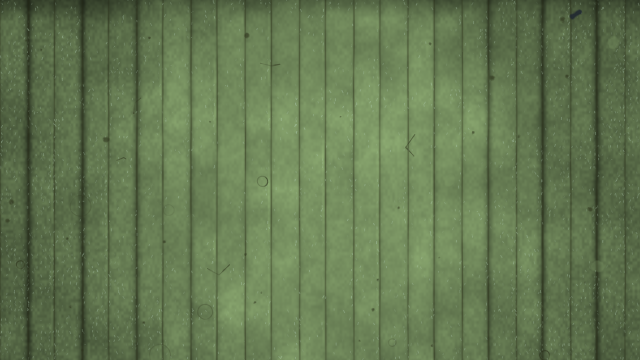
Reproduce this texture procedurally as a WebGL 1 fragment shader.

```glsl
precision highp float;
// Weathered green corrugated sheet: vertical seams at an even pitch, alternating
// in kind, over mottled paint with grit, spots, faint rings and stray hairs.
// Lengths are in canvas heights; seams and marks come from formulas and hashes.
uniform vec2 u_resolution;

const vec3 PAINT = vec3(0.484, 0.588, 0.392);
const vec3 GRIME = vec3(0.18, 0.20, 0.11);
const vec3 GLINT = vec3(0.62, 0.73, 0.60);
const vec3 INK = vec3(0.11, 0.14, 0.19);
const float PITCH = 0.07535;
const float FIRST_SEAM = 0.0787;

float hash(vec2 p) {
  vec3 q = fract(p.xyx * vec3(0.1031, 0.1030, 0.0973));
  q += dot(q, q.yzx + 33.33);
  return fract((q.x + q.y) * q.z);
}

vec2 hash2(float n, float seed) {
  return vec2(hash(vec2(n, seed)), hash(vec2(n + 57.0, seed + 13.0)));
}

float noise(vec2 p) {
  vec2 i = floor(p), f = fract(p);
  f = f * f * (3.0 - 2.0 * f);
  return mix(mix(hash(i), hash(i + vec2(1, 0)), f.x),
             mix(hash(i + vec2(0, 1)), hash(i + vec2(1, 1)), f.x), f.y);
}

float fbm(vec2 p) {
  float sum = 0.0, amp = 0.5;
  for (int i = 0; i < 4; i++) {
    sum += amp * noise(p);
    p = p * 2.03 + 17.0;
    amp *= 0.5;
  }
  return sum;
}

float bump(float d, float width) { return exp(-d * d / (width * width)); }

float stroke(float d, float halfWidth, float px) {
  return 1.0 - smoothstep(halfWidth - px, halfWidth + px, d);
}

float segment(vec2 p, vec2 a, vec2 b) {
  vec2 ab = b - a;
  return length(p - a - ab * clamp(dot(p - a, ab) / dot(ab, ab), 0.0, 1.0));
}

// Short slanted glints, at most one per grid cell
float glints(vec2 p, float cell, float density, float px) {
  vec2 id = floor(p / cell);
  vec2 center = 0.3 + 0.4 * hash2(id.x + 7.0, id.y);
  vec2 q = (fract(p / cell) - center) * cell;
  vec2 dir = vec2(hash(id + 31.0) - 0.5, 0.8) * cell * 0.18;
  float on = step(hash(id + 91.0), density);
  return on * stroke(segment(q, -dir, dir), 0.0011, px) * hash(id + 5.0);
}

void main() {
  vec2 uv = gl_FragCoord.xy / u_resolution;
  vec2 p = gl_FragCoord.xy / u_resolution.y;
  float aspect = u_resolution.x / u_resolution.y;
  float px = 0.7 / u_resolution.y;

  // Nearest seam, its parity and the panel beside it
  float k = floor((p.x - FIRST_SEAM) / PITCH + 0.5);
  float odd = mod(k, 2.0);
  float wobble = 0.0014 * (noise(vec2(k * 9.0 + 40.0, p.y * 9.0)) - 0.5);
  float d = p.x - FIRST_SEAM - k * PITCH + odd * 0.003 + wobble;
  float panel = k + step(0.0, d) + 20.0;

  // Lamp falloff, panel tone, stains and grain
  float r = length((uv - vec2(0.52, 0.5)) * vec2(1.9, 1.0));
  float side = smoothstep(0.35, 1.0, r);
  float light = mix(1.02, 0.69, smoothstep(0.12, 1.05, r));
  light *= 0.97 + 0.06 * hash(vec2(panel, 3.0));
  light *= 1.0 + 0.30 * (fbm(p * 6.0 + 3.0) - 0.47);
  light *= 1.0 + 0.13 * (noise(vec2(panel * 5.0 + p.x * 4.0, p.y * 15.0)) - 0.5);
  light *= 1.0 + (0.07 + 0.13 * side) * (noise(p * vec2(150.0, 115.0)) - 0.5);
  light *= 1.0 + 0.07 * (noise(p * 55.0 + 5.0) - 0.5);
  float soot = smoothstep(0.93, 1.02, uv.y + 0.07 * (fbm(p * 9.0) - 0.5));
  soot += 0.5 * bump(uv.x - 0.75, 0.04) * smoothstep(0.75, 1.0, uv.y);
  light *= 1.0 - 0.36 * min(soot, 1.0);

  // Even seams cast broad shade on the left, odd seams on the right
  float lean = (uv.x - 0.5) * (2.0 * odd - 1.0);
  float broad = smoothstep(0.08, 0.42, lean);
  float wear = noise(vec2(k * 7.0 + 30.0, p.y * 16.0));
  light *= 1.0 - 0.32 * broad * bump(d, 0.011) - 0.08 * bump(d, 0.009);
  light *= 1.0 + (0.05 + 0.09 * odd) * wear * bump(d + 0.0065, 0.0035);
  vec3 color = PAINT * light;
  float seam = stroke(abs(d), 0.0017 + 0.0009 * broad, px + 0.0006);
  color = mix(color, GRIME * (0.65 + 0.6 * light), seam * (0.36 + 0.26 * wear));

  // Clustered grit, denser on the sides and along the seams
  float cluster = 0.4 + 1.2 * smoothstep(0.3, 0.7, noise(p * 15.0 + 9.0));
  float density = (0.07 + 0.25 * side + 0.25 * bump(d + 0.008, 0.007)) * cluster;
  float grit = glints(p, 0.012, density, px) + glints(p + 4.3, 0.019, density, px);
  color = mix(color, GLINT * (0.52 + 0.48 * light), 0.68 * min(grit, 1.0));

  // Ragged spots; every ninth is a pale patch
  float ragged = 0.010 * (fbm(p * 70.0) - 0.47);
  for (int i = 0; i < 36; i++) {
    float n = float(i);
    vec2 at = hash2(n, 21.0) * vec2(aspect, 1.0);
    float size = hash(vec2(n, 8.0));
    float pale = step(7.5, mod(n, 9.0));
    float radius = mix(0.002 + 0.008 * size * size * size, 0.016, pale);
    float spot = stroke(length(p - at) + ragged, radius, px + 0.0015);
    color = mix(color, mix(GRIME, PAINT * 1.05, pale), spot * mix(0.62, 0.3, pale));
  }

  // Thin worn rings, mostly low down, and bent hairs
  float worn = 0.4 + 0.6 * smoothstep(0.25, 0.6, noise(p * 40.0 + 60.0));
  for (int i = 0; i < 8; i++) {
    float n = float(i);
    vec2 at = hash2(n, 44.0);
    at = vec2(at.x * aspect, at.y * at.y * 0.5);
    float radius = 0.010 + 0.022 * pow(hash(vec2(n, 71.0)), 2.0);
    float ring = stroke(abs(length(p - at) - radius + ragged * 0.3), 0.0015, px);
    color = mix(color, GRIME, ring * worn * (0.2 + 0.5 * hash(vec2(n, 66.0))));
  }
  for (int i = 0; i < 5; i++) {
    float n = float(i);
    vec2 at = (0.15 + 0.7 * hash2(n, 83.0)) * vec2(aspect, 1.0);
    vec2 a = (hash2(n, 15.0) - 0.5) * 0.07, b = (hash2(n, 29.0) - 0.5) * 0.07;
    float hair = min(segment(p, at, at + a), segment(p, at, at + b));
    color = mix(color, GRIME, 0.55 * worn * stroke(hair + ragged * 0.3, 0.0015, px));
  }

  // Ink smudge near the upper right
  vec2 smudge = vec2(0.9 * aspect, 0.96);
  float ink = segment(p, smudge - vec2(0.010, 0.006), smudge + vec2(0.010, 0.006));
  color = mix(color, INK, 0.8 * stroke(ink + ragged * 0.6, 0.006, px + 0.001));

  gl_FragColor = vec4(color, 1.0);
}
```
